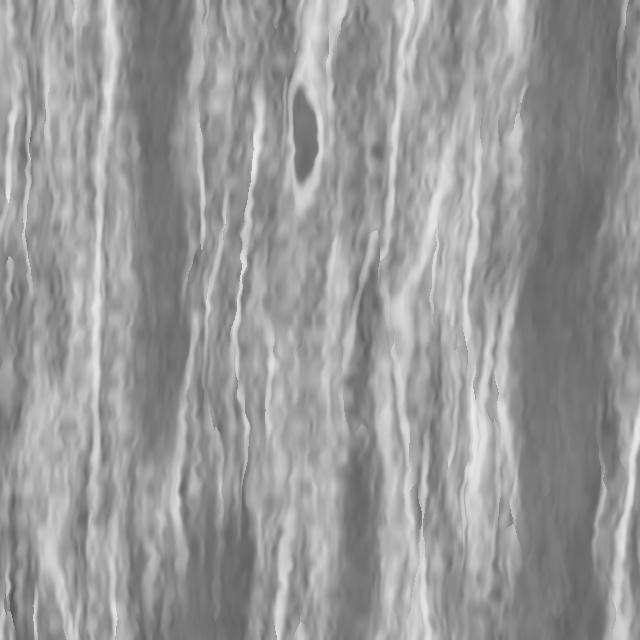
This texture is drawn by a three.js fragment shader. Its source:

```glsl
// Grey fibrous bark: upright grain, smooth dark bands and pale, lens-meshed ridges.
varying vec2 vUv;

const float BASE_TONE = 0.605;
const float DARK_TONE = 0.445;
const float LIGHT_TONE = 0.92;
const float FIBRE_CONTRAST = 1.0;
const float RIDGE_STRENGTH = 0.9;
const float BAND_SOFTNESS = 0.022;
const float GRAIN_LEAN = 0.05;                // sideways drift of the grain per unit height
const vec2 BROAD_CELLS = vec2(11.0, 2.1);     // cells across and up
const vec2 FINE_CELLS = vec2(25.0, 4.6);
const vec2 KNOT_CENTRE = vec2(0.478, 0.79);
const vec2 KNOT_RADII = vec2(0.015, 0.085);
const int VEIN_COUNT = 5;

float hash(vec2 p) {
  return fract(sin(dot(p, vec2(127.1, 311.7))) * 43758.55);
}

vec2 hash2(vec2 p) {
  return vec2(hash(p), hash(p + 57.3));
}

float noise(vec2 p) {
  vec2 i = floor(p);
  vec2 f = fract(p);
  f = f * f * (3.0 - 2.0 * f);
  return mix(mix(hash(i), hash(i + vec2(1.0, 0.0)), f.x),
             mix(hash(i + vec2(0.0, 1.0)), hash(i + 1.0), f.x), f.y);
}

// Bright cell borders; those running across the grain are faded out.
float cellRidge(vec2 p, float width) {
  vec2 cell = floor(p);
  vec2 near1 = vec2(8.0);
  vec2 near2 = vec2(8.0);
  for (int y = -1; y <= 1; y++) {
    for (int x = -1; x <= 1; x++) {
      vec2 c = cell + vec2(float(x), float(y));
      vec2 r = c + hash2(c) - p;
      if (dot(r, r) < dot(near1, near1)) {
        near2 = near1;
        near1 = r;
      } else if (dot(r, r) < dot(near2, near2)) {
        near2 = r;
      }
    }
  }
  float border = length(near2) - length(near1);
  float upright = abs(normalize(near2 - near1).x);
  return (1.0 - smoothstep(0.15 * width, width, border)) * smoothstep(0.3, 0.8, upright);
}

// Leaning strip around x, fading out below "low" and above "high".
float band(vec2 p, float x, float lean, float halfWidth, float low, float high) {
  float d = abs(p.x - x - lean * (p.y - 0.5)) - halfWidth;
  float along = smoothstep(low - 0.08, low + 0.08, p.y)
              * (1.0 - smoothstep(high - 0.08, high + 0.08, p.y));
  return (1.0 - smoothstep(-BAND_SOFTNESS, BAND_SOFTNESS, d)) * along;
}

// Broad pale veins that come and go along their height.
float veins(vec2 p) {
  float sum = 0.0;
  for (int i = 0; i < VEIN_COUNT; i++) {
    float k = float(i);
    float x = 0.15 + 0.155 * k + 0.05 * (p.y - 0.5) + 0.012 * sin(p.y * 9.0 + k * 2.4);
    float width = 0.007 + 0.014 * noise(vec2(k * 7.3, p.y * 5.0));
    float presence = smoothstep(0.25, 0.65, noise(vec2(k * 3.7 + 1.5, p.y * 2.8 + k)));
    sum = max(sum, presence * (1.0 - smoothstep(0.2 * width, 1.3 * width, abs(p.x - x))));
  }
  return sum;
}

void main() {
  // Wavering, slightly ragged grain
  vec2 p = vUv;
  p.x += 0.035 * (noise(p * vec2(5.0, 4.0)) - 0.5)
       + 0.012 * (noise(p * vec2(28.0, 13.0)) - 0.5)
       + 0.005 * (noise(p * vec2(75.0, 60.0)) - 0.5);
  vec2 g = vec2(p.x - GRAIN_LEAN * p.y, p.y);

  // Fibres from broad to fine
  float grain = noise(g * vec2(150.0, 42.0));
  float streak = noise(g * vec2(75.0, 9.0) + 4.0);
  float fibres = 0.20 * (noise(g * vec2(24.0, 3.5)) - 0.5)
               + 0.20 * (streak - 0.5) + 0.17 * (grain - 0.5);
  fibres *= FIBRE_CONTRAST;

  // Smooth dark bands with frayed sides
  vec2 b = p + vec2(0.022 * (streak - 0.5), 0.15 * (streak - 0.5));
  float dark = band(b, 0.25, 0.02, 0.043, 0.3, 1.3);
  dark = max(dark, band(b, 0.37, 0.1, 0.06, -0.4, 0.2));
  dark = max(dark, band(b, 0.6, 0.13, 0.023, -0.4, 0.3));
  dark = max(dark, band(b, 0.885, 0.02, 0.066, -0.4, 1.4));

  // Dark lens with a pale rim
  float knot = length((p - KNOT_CENTRE) / KNOT_RADII);
  float rim = smoothstep(0.8, 1.1, knot) * (1.0 - smoothstep(1.2, 1.6, knot));
  dark = max(dark, 1.0 - smoothstep(0.75, 1.05, knot));

  // Ridges
  float broadMask = smoothstep(0.35, 0.75, noise(g * vec2(10.0, 3.0) + 9.0));
  float fineMask = smoothstep(0.4, 0.8, noise(g * vec2(17.0, 5.0) + 21.0));
  float ridge = max(cellRidge(g * BROAD_CELLS, 0.2) * broadMask,
                    0.8 * cellRidge(g * FINE_CELLS + 13.0, 0.3) * fineMask);
  ridge = max(ridge, 0.9 * veins(p)) * (1.0 - 0.85 * dark);
  ridge = max(ridge, 0.75 * rim) * (0.6 + 0.3 * grain + 0.25 * streak);

  float tone = mix(BASE_TONE + fibres, DARK_TONE + 0.28 * fibres, dark);
  tone = mix(tone, LIGHT_TONE, clamp(ridge * RIDGE_STRENGTH, 0.0, 1.0));
  gl_FragColor = vec4(vec3(tone), 1.0);
}
```
